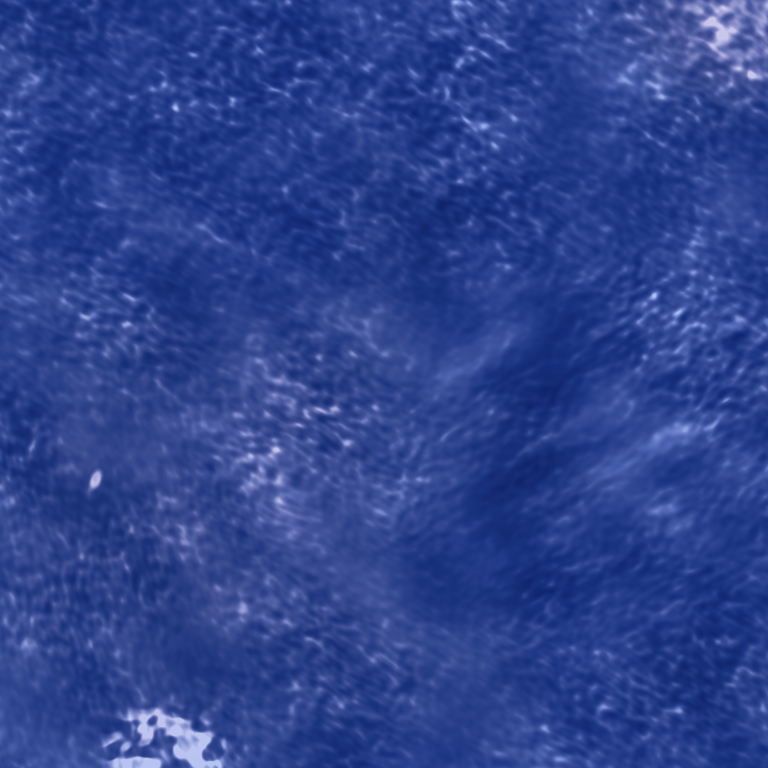
Reproduce this texture procedurally as a Shadertoy shader.

```glsl
// Rough deep-blue mineral surface with slanted grain, glints, furrows and pale worn patches
#define GRAIN_SCALE 1.0
#define GRAIN_GAIN 0.52
#define GLINT_GAIN 0.45
#define CLOUD_GAIN 0.27
#define CLUMP_GAIN 0.34
#define FURROW_GAIN 0.45
#define LIGHT_STEP vec2(0.005, -0.007)
#define WARP 0.0018
#define TONE_BIAS -0.20

// Unit gradient from a hashed lattice point
vec2 gradientAt(vec2 cell) {
    vec3 h = fract(cell.xyx * vec3(0.1031, 0.1030, 0.0973));
    h += dot(h, h.yzx + 33.33);
    float angle = 6.2832 * fract((h.x + h.y) * h.z);
    return vec2(cos(angle), sin(angle));
}

// Gradient noise scaled to a spread of about one
float noise(vec2 p) {
    vec2 i = floor(p), f = p - i;
    vec2 u = f * f * f * (f * (f * 6.0 - 15.0) + 10.0);
    vec2 e = vec2(1.0, 0.0);
    float low = mix(dot(gradientAt(i), f), dot(gradientAt(i + e), f - e), u.x);
    float high = mix(dot(gradientAt(i + e.yx), f - e.yx),
                     dot(gradientAt(i + 1.0), f - 1.0), u.x);
    return 4.5 * mix(low, high, u.y);
}

vec2 rotate(vec2 p, float angle) {
    float c = cos(angle), s = sin(angle);
    return vec2(c * p.x + s * p.y, c * p.y - s * p.x);
}

// Soft round mask, one at the centre
float blob(vec2 p, vec2 centre, float radius) {
    return 1.0 - smoothstep(0.0, radius, length(p - centre));
}

// Short streaks lying along one direction
float streaks(vec2 p, float angle, float seed) {
    vec2 q = rotate(p, angle) * GRAIN_SCALE;
    return 0.42 * noise(q * vec2(22.0, 33.0) + seed)
         + 0.74 * noise(q * vec2(44.0, 70.0) + seed + 17.0)
         + 0.42 * noise(q * vec2(72.0, 118.0) + seed + 41.0);
}

// Grain height, with direction changing by region
float grain(vec2 p) {
    float rising = 0.8 * smoothstep(0.0, 0.6, blob(p, vec2(0.78, 0.40), 0.42));
    float steep = (1.0 - smoothstep(0.1, 0.5, p.x)) * (1.0 - smoothstep(0.25, 0.7, p.y));
    float falling = max(1.0 - rising - steep, 0.15);
    float sum = falling * streaks(p, -0.65, 5.0)
              + rising * streaks(p, 0.55, 73.0)
              + steep * streaks(p, -1.1, 131.0);
    return sum / length(vec3(falling, rising, steep));
}

// Colour ramp, from shadow to glint
vec3 blueRamp(float tone) {
    const vec3 shades[7] = vec3[7](
        vec3(0.06, 0.14, 0.42), vec3(0.10, 0.20, 0.50), vec3(0.16, 0.25, 0.55),
        vec3(0.23, 0.31, 0.60), vec3(0.31, 0.39, 0.69), vec3(0.44, 0.51, 0.79),
        vec3(0.70, 0.76, 0.95));
    const float stops[7] = float[7](-2.6, -1.0, -0.13, 0.66, 1.3, 2.0, 3.2);
    vec3 colour = shades[0];
    for (int i = 1; i < 7; i++)
        colour = mix(colour, shades[i], clamp((tone - stops[i - 1]) / (stops[i] - stops[i - 1]), 0.0, 1.0));
    return colour;
}

void mainImage(out vec4 fragColor, in vec2 fragCoord) {
    vec2 p = fragCoord / iResolution.y;
    vec2 w = p + WARP * vec2(noise(p * 13.0), noise(p * 13.0 + 57.0));

    // Regions
    float valley = blob(p, vec2(0.68, 0.36), 0.32);
    float paleCorner = blob(w, vec2(0.95, 0.98), 0.22);
    float dusty = clamp(blob(p, vec2(0.28, 0.30), 0.55) + 1.4 * paleCorner
                        + 0.12 * noise(p * 5.0 + 9.0), 0.0, 1.0);
    float activity = clamp(0.92 + 0.28 * noise(p * 6.0 + 21.0) - 0.45 * valley
                           + 0.25 * smoothstep(0.5, 1.0, p.y), 0.4, 1.5);

    // Broad clouds and clumps
    float tone = TONE_BIAS + CLOUD_GAIN * noise(p * 3.5 + 3.0)
               + CLUMP_GAIN * noise(rotate(w, -0.5) * vec2(9.0, 13.0) + 31.0);
    tone += 0.45 * blob(p, vec2(0.85, 0.60), 0.35) + 0.4 * blob(p, vec2(0.25, 0.25), 0.5);
    tone -= 0.4 * valley + 0.3 * blob(p, vec2(0.35, 0.78), 0.4);

    // Side-lit grain and soft glints
    float height = grain(w);
    tone += activity * GRAIN_GAIN * (height - 0.45 * grain(w + LIGHT_STEP));
    float peak = max(height - 0.9, 0.0);
    tone += activity * GLINT_GAIN * peak * peak / (peak + 0.3);

    // Long furrows rising to the right
    float furrow = noise(rotate(w, 0.48) * vec2(5.0, 24.0) + 11.0);
    tone += FURROW_GAIN * furrow * smoothstep(0.0, 0.5, blob(p, vec2(0.74, 0.45), 0.28));

    // Pale worn patches and a bare chip
    float flakes = noise(rotate(w, 0.6) * vec2(34.0, 46.0) + 83.0);
    tone += paleCorner * (1.1 + 0.7 * max(flakes, 0.0));
    float worn = blob(w * vec2(0.8, 1.0), vec2(0.168, 0.02), 0.085);
    tone += 3.2 * smoothstep(0.0, 0.4, worn) * smoothstep(-0.7, 0.6, flakes);
    vec2 chip = rotate(w - vec2(0.122, 0.376), 1.0) * vec2(0.55, 1.0);
    tone += 3.2 * (1.0 - smoothstep(0.004, 0.010, length(chip) + 0.001 * flakes));

    // Violet-grey dust tint
    vec3 colour = blueRamp(tone);
    colour *= mix(vec3(0.96, 1.0, 1.01), vec3(1.12, 1.02, 0.97), dusty);
    fragColor = vec4(clamp(colour, 0.0, 1.0), 1.0);
}
```
